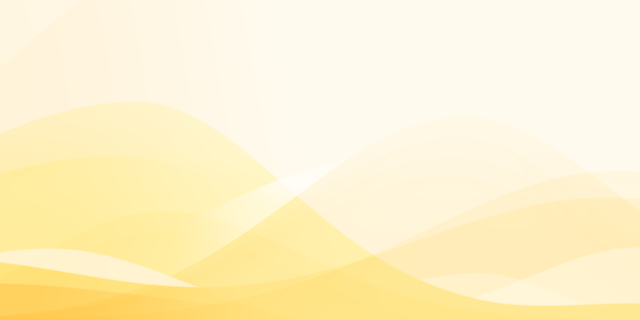
Reproduce this background procedurally as a Shadertoy shader.

```glsl
// Translucent golden waves over a warm cream backdrop.
// Every crest is a bell curve with its own left and right width; the area below
// multiplies the colour like a filter, and lens-shaped gaps are lightened.

#define EDGE_PIXELS   1.2    // softness of the crests
#define GOLD_STRENGTH 1.0    // main left hill
#define HILL_STRENGTH 1.0    // pale right hills
#define BASE_STRENGTH 1.0    // deep bands along the bottom
#define LENS_STRENGTH 1.0    // bright gaps between waves
#define GLOW_STRENGTH 0.65   // white spot at the central crossing
#define STRAND_COUNT  3      // faint arcs inside the right hill

const vec3 CREAM  = vec3(1.0, 0.982, 0.935);
const vec3 PEACH  = vec3(1.0, 0.963, 0.885);
const vec3 PEARL  = vec3(1.0, 0.988, 0.950);
const vec3 GOLD   = vec3(1.0, 0.975, 0.720);
const vec3 LEMON  = vec3(1.0, 0.985, 0.780);
const vec3 SAND   = vec3(1.0, 0.975, 0.900);
const vec3 HONEY  = vec3(1.0, 0.970, 0.850);
const vec3 AMBER  = vec3(1.0, 0.930, 0.780);

// Bell-shaped crest with separate widths on each side of its peak.
float crest(float x, float centre, float height, float left, float right) {
    float d = (x - centre) / (x < centre ? left : right);
    return height * exp(-d * d);
}

// Smooth coverage of the area under a curve.
float below(float y, float curve) {
    float soft = EDGE_PIXELS / iResolution.y;
    return smoothstep(-soft, soft, curve - y);
}

// Area under a curve that fades out with depth.
float ribbon(float y, float curve, float depth) {
    return below(y, curve) * exp(-max(curve - y, 0.0) / depth);
}

void tint(inout vec3 col, vec3 filterColor, float amount) {
    col *= mix(vec3(1.0), filterColor, amount);
}

void mainImage(out vec4 fragColor, in vec2 fragCoord) {
    vec2 uv = fragCoord / iResolution.xy;
    float x = uv.x, y = uv.y;

    // Wave crests
    float goldHill   = 0.02 + crest(x, 0.215, 0.662, 0.53, 0.325)
                     + 0.03 * smoothstep(0.75, 1.0, x);
    float paleHill   = crest(x, 0.723, 0.635, 0.37, 0.35);
    float lightSweep = crest(x, 0.62, 0.515, 0.458, 0.4);
    float innerGold  = crest(x, 0.18, 0.512, 0.53, 0.40);
    float lowHill    = crest(x, 0.25, 0.340, 0.26, 0.314);
    float rightHill  = crest(x, 0.965, 0.466, 0.42, 0.42);
    float valley     = crest(x, 0.95, 0.383, 0.446, 0.446)
                     + crest(x, -0.10, 0.190, 0.365, 0.365);
    float lensLeft   = -0.05 + crest(x, 0.08, 0.273, 0.38, 0.30);
    float lensRight  = crest(x, 1.0, 0.227, 0.24, 0.24);
    float lensMiddle = -0.03 + crest(x, 0.745, 0.176, 0.25, 0.19);
    float baseBand   = 0.075 + 0.04 * cos(6.0 * x + 0.2);

    // Backdrop with a slanted veil in the upper left
    vec3 col = mix(PEACH, CREAM, smoothstep(0.0, 0.52, x + 0.15 * (y - 0.7)));
    float slant = 0.79 + 1.7 * x;
    tint(col, vec3(1.0, 0.988, 0.965),
         below(y, slant) * (1.0 - smoothstep(0.0, 0.5, x)));

    // Golden hill on the left
    float goldMask = below(y, goldHill);
    float goldFade = mix(0.42, 0.85, smoothstep(0.70, 0.25, y))
                   * mix(1.0, 0.85, smoothstep(0.1, 0.5, x));
    tint(col, GOLD, GOLD_STRENGTH * goldMask * goldFade);
    float leftSide = 1.0 - smoothstep(0.05, 0.38, x);
    tint(col, LEMON, leftSide * (0.25 * below(y, innerGold)
                               + 0.30 * ribbon(y, innerGold, 0.06)));

    // Pale hills on the right
    float paleMask = below(y, paleHill);
    tint(col, SAND, HILL_STRENGTH * paleMask * mix(0.4, 1.0, smoothstep(0.6, 0.2, y)));
    for (int i = 0; i < STRAND_COUNT; i++) {
        float k = float(i);
        float strand = crest(x, 0.715 - 0.006 * k, 0.57 - 0.06 * k, 0.36, 0.30);
        tint(col, SAND, 0.22 * paleMask * ribbon(y, strand, 0.035));
    }
    tint(col, SAND, HILL_STRENGTH * (0.55 * below(y, rightHill)
                                   + 0.15 * ribbon(y, rightHill, 0.05)));

    // Low hill on the left and its inner fold
    tint(col, HONEY, 0.35 * below(y, lowHill));
    tint(col, HONEY, 0.15 * ribbon(y, lowHill - 0.065, 0.05));

    // Light sweep and glow where the great hills cross
    float sweepMask = below(y, lightSweep) * (1.0 - paleMask);
    vec2 fromGlow = (uv - vec2(0.463, 0.435)) / vec2(0.06, 0.07);
    float glow = GLOW_STRENGTH * exp(-dot(fromGlow, fromGlow));
    float sweep = 0.45 * smoothstep(0.26, 0.42, x);
    col = mix(col, PEARL, sweepMask * sweep);
    col = mix(col, vec3(1.0, 0.995, 0.98), sweepMask * glow);

    // Deep bands along the bottom
    float valleyMask = below(y, valley);
    tint(col, HONEY, BASE_STRENGTH * valleyMask * mix(1.0, 0.6, smoothstep(0.1, 0.7, x)));
    tint(col, HONEY, 0.25 * below(y, lensLeft) * valleyMask);
    tint(col, AMBER, BASE_STRENGTH * below(y, baseBand) * (1.0 - smoothstep(0.0, 0.45, x)));

    // Bright lenses between the waves
    float leftGap = below(y, lensLeft) * (1.0 - valleyMask);
    col = mix(col, PEACH, LENS_STRENGTH * 0.75 * leftGap);
    float rightGap = 1.0 - goldMask;
    col = mix(col, PEARL, LENS_STRENGTH * 0.40 * rightGap * below(y, lensRight));
    col = mix(col, PEARL, LENS_STRENGTH * 0.28 * rightGap * below(y, lensMiddle));

    fragColor = vec4(col, 1.0);
}
```
